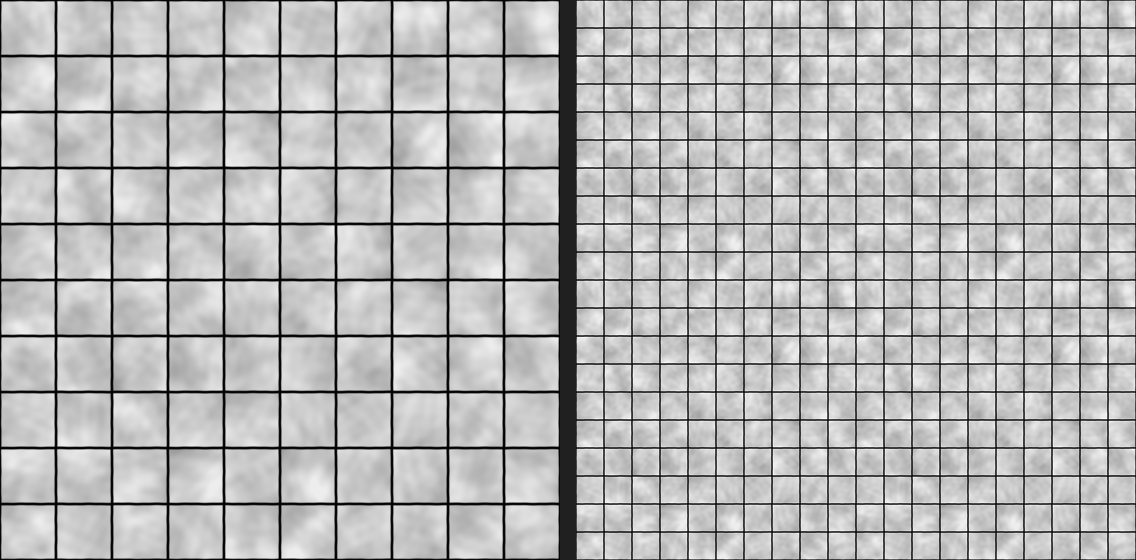
Left, the tile; right, the same tile 2 across and 2 down.
A Shadertoy shader for this pattern:

```glsl
// Grid of square pale grey stone tiles with cloudy mottling and soft black joints.

const float TILES        = 10.0;   // repeats across and down
const float JOINT_CORE   = 0.007;  // half width of the solid joint, in tiles
const float JOINT_EDGE   = 0.040;  // half width where the joint has faded out
const float JOINT_WOBBLE = 0.002;  // unevenness of the joints, in tiles
const vec3  JOINT_COLOR  = vec3(0.012, 0.020, 0.012);
const float STONE_TONE   = 0.795;  // mean grey of the stone
const float SLOPE        = 0.11;   // shading drift from side to side of a tile
const float CLOUD        = 0.041;  // contrast of the mottling
const int   WAVES        = 26;     // sines layered into the mottling
const float FREQ_LOW     = 0.65;   // coarsest wave, cycles per tile
const float FREQ_HIGH    = 5.5;    // finest wave, cycles per tile
const float ROUGHNESS    = 0.85;   // how fast amplitude falls with frequency
const float TAU          = 6.2831853;

// Three random values in 0..1 for a tile and a layer
vec3 hash3(vec3 p) {
    p = fract(p * vec3(0.1031, 0.1030, 0.0973));
    p += dot(p, p.yxz + 33.33);
    return fract((p.xxy + p.yxx) * p.zyx);
}

vec2 direction(float turn) {
    return vec2(cos(TAU * turn), sin(TAU * turn));
}

// Sines in random directions, scaled to unit deviation
float clouds(vec2 p, vec2 tile) {
    float sum = 0.0;
    float power = 0.0;
    for (int i = 0; i < WAVES; i++) {
        float layer = float(i);
        vec3 rnd = hash3(vec3(tile + 1.0, layer + 7.0));
        float octave = (layer + rnd.z) / float(WAVES);
        float freq = FREQ_LOW * pow(FREQ_HIGH / FREQ_LOW, octave);
        float amp = pow(freq, -ROUGHNESS);
        sum += amp * sin(TAU * (freq * dot(p, direction(rnd.x)) + rnd.y));
        power += 0.5 * amp * amp;
    }
    return sum * inversesqrt(power);
}

// Grey of the stone at p, measured from the tile centre
float stone(vec2 p, vec2 tile) {
    vec3 rnd = hash3(vec3(tile + 1.0, 91.0));
    float drift = dot(p, direction(rnd.x)) * mix(0.6, 1.3, rnd.y);
    float tone = STONE_TONE + SLOPE * drift + CLOUD * clouds(p, tile);
    return clamp(tone, 0.62, 0.93);
}

// 0 on the joints, 1 on the tile face
float face(vec2 p, float pixel) {
    vec2 edge = 0.5 - abs(p);
    float fade = max(JOINT_EDGE, JOINT_CORE + pixel);
    vec2 side = smoothstep(vec2(JOINT_CORE), vec2(fade), edge);
    return side.x * side.y;
}

void mainImage(out vec4 fragColor, in vec2 fragCoord) {
    vec2 uv = fragCoord / iResolution.xy;
    float pixel = TILES / min(iResolution.x, iResolution.y);

    // Whole wave counts keep the wobble continuous across the canvas edges
    vec2 wobble = sin(TAU * 17.0 * uv.yx) + 0.6 * sin(TAU * 41.0 * uv.yx + 1.7);
    vec2 grid = uv * TILES + JOINT_WOBBLE * wobble;
    vec2 tile = mod(floor(grid), TILES);
    vec2 local = fract(grid) - 0.5;

    vec3 color = mix(JOINT_COLOR, vec3(stone(local, tile)), face(local, pixel));
    fragColor = vec4(color, 1.0);
}
```
